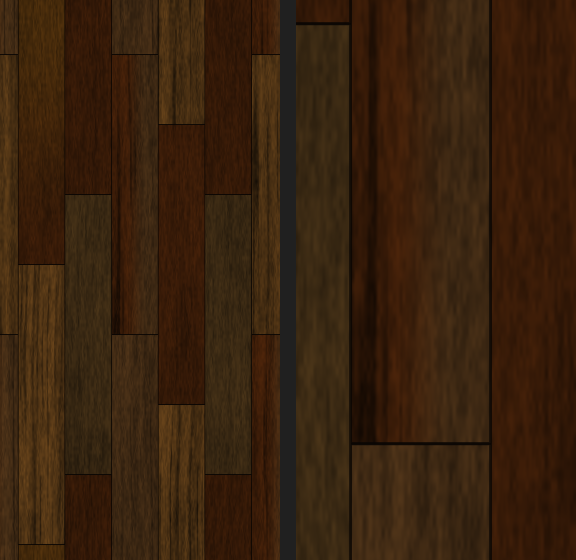
Left: the whole. Right: its middle third, enlarged.
Write a WebGL 2 fragment shader that draws this texture.

```glsl
#version 300 es
precision highp float;

uniform vec2 u_resolution;
out vec4 fragColor;

const vec3 RED = vec3(0.205, 0.097, 0.027);
const vec3 GOLD = vec3(0.265, 0.160, 0.040);
const vec3 OLIVE = vec3(0.220, 0.155, 0.072);
const vec3 TAN = vec3(0.290, 0.188, 0.074);
const vec3 WALNUT = vec3(0.248, 0.162, 0.077);
const vec3 SEAM = vec3(0.035, 0.020, 0.010);

// Quarter-plank stagger of each column, and the wood of its two planks
const int STAGGER[6] = int[](0, 1, 3, 2, 1, 3);
const int WOOD[12] = int[](3, 1, 2, 0, 4, 5, 0, 3, 2, 0, 3, 4);

float hash(vec2 p) {
    vec3 q = fract(p.xyx * 0.1031);
    q += dot(q, q.yzx + 33.33);
    return fract((q.x + q.y) * q.z);
}

float noise(vec2 p) {
    vec2 cell = floor(p);
    vec2 f = fract(p);
    f = f * f * (3.0 - 2.0 * f);
    return mix(mix(hash(cell), hash(cell + vec2(1, 0)), f.x),
               mix(hash(cell + vec2(0, 1)), hash(cell + vec2(1, 1)), f.x), f.y);
}

// Base colour at a place inside the plank, x across and y along
vec3 woodTone(int wood, vec2 place) {
    if (wood == 0) return RED;
    if (wood == 1) return mix(RED, GOLD, smoothstep(0.0, 0.9, place.y));
    if (wood == 2) return OLIVE;
    if (wood == 3) return TAN;
    if (wood == 4) return mix(RED * 1.08, WALNUT, smoothstep(0.3, 0.75, place.x));
    return WALNUT;
}

// Brightness of the grain: broad bands, dark veins, fibres and short pores
float grain(vec2 place, vec2 seed, float striped) {
    float sway = 0.07 * noise(vec2(place.y * 3.0, 0.0) + seed);
    vec2 g = vec2(place.x + sway, place.y);
    float bands = noise(g * vec2(9.0, 1.1) + seed) - 0.5;
    float veins = smoothstep(0.62, 0.9, noise(g * vec2(19.0, 1.6) + seed + 31.0));
    float fibres = noise(g * vec2(28.0, 22.0) + seed + 57.0) - 0.5;
    float pores = noise(g * vec2(44.0, 75.0) + seed + 83.0) - 0.5;
    float blotch = noise(place * vec2(1.5, 3.5) + seed + 11.0) - 0.5;
    return 1.03 + bands * mix(0.10, 0.32, striped) - veins * mix(0.08, 0.33, striped)
        + fibres * 0.30 + pores * 0.26 + blotch * 0.20;
}

float line(float coord, float scale, float halfWidth, float pixel) {
    float d = (0.5 - abs(fract(coord) - 0.5)) * scale;
    return 1.0 - smoothstep(halfWidth - 0.5 * pixel, halfWidth + 0.5 * pixel, d);
}

void main() {
    vec2 p = gl_FragCoord.xy / u_resolution * vec2(1.0, 2.0);
    vec2 pixel = vec2(1.0, 2.0) / u_resolution;

    // Six columns of planks, two planks to the height
    float x = p.x * 6.0 - 0.39;
    int column = int(mod(floor(x), 6.0));
    float y = p.y - 0.055 - 0.25 * float(STAGGER[column]);
    int plank = column * 2 + int(mod(floor(y), 2.0));
    vec2 place = fract(vec2(x, y));

    // Wood with its own grain and shade on every plank
    int wood = WOOD[plank];
    vec2 seed = vec2(17.0, 41.0) * float(plank + 1);
    float striped = wood >= 3 ? (wood == 5 ? 0.4 : 1.0) : 0.0;
    float shade = mix(0.95, 1.05, hash(seed));
    vec3 color = woodTone(wood, place) * shade * grain(place, seed, striped);

    // Dark seams along the sides and joints at the ends
    float side = line(x, 1.0 / 6.0, 0.0016, pixel.x) * 0.78;
    float joint = line(y, 1.0, 0.0018, pixel.y) * 0.92;
    color = mix(color, SEAM, max(side, joint));

    fragColor = vec4(color, 1.0);
}
```
